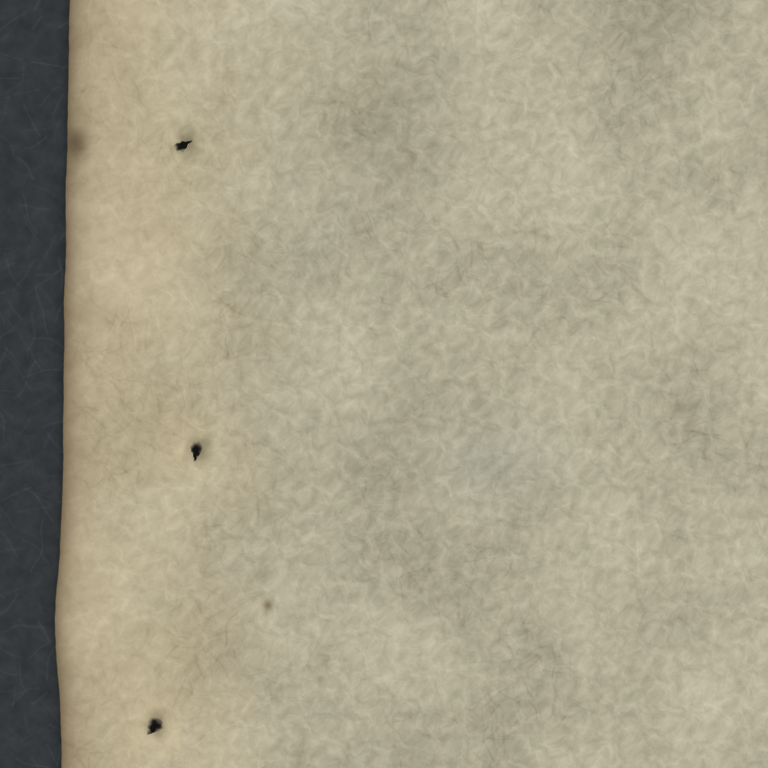
This texture is drawn by a Shadertoy shader. Its source:

```glsl
// Aged parchment sheet with a browned left edge and small holes, on dark fibrous board.
#define PAPER vec3(0.695, 0.672, 0.582)
#define WARM vec3(0.735, 0.682, 0.560)
#define BROWN vec3(0.400, 0.335, 0.250)
#define BOARD vec3(0.208, 0.224, 0.232)
#define INK vec3(0.085, 0.080, 0.075)
#define MOTTLE 0.085
#define GRAIN 0.095
#define FIBRE 0.035
#define EDGE_FALLOFF 0.016

float hash(vec2 p) {
    vec3 q = fract(p.xyx * vec3(0.1031, 0.1030, 0.0973));
    q += dot(q, q.yzx + 33.33);
    return fract((q.x + q.y) * q.z);
}

vec2 slope(vec2 cell) {
    float a = 6.2832 * hash(cell + 17.0);
    return vec2(cos(a), sin(a));
}

// Gradient noise, roughly -0.7 to 0.7
float noise(vec2 p) {
    vec2 i = floor(p), f = fract(p);
    vec2 u = f * f * f * (f * (f * 6.0 - 15.0) + 10.0);
    vec2 e = vec2(0.0, 1.0);
    float low = mix(dot(slope(i), f), dot(slope(i + e.yx), f - e.yx), u.x);
    float high = mix(dot(slope(i + e), f - e), dot(slope(i + 1.0), f - 1.0), u.x);
    return mix(low, high, u.y);
}

float fbm(vec2 p, int octaves) {
    float sum = 0.0, amp = 0.5;
    for (int k = 0; k < octaves; k++) {
        sum += amp * noise(p);
        p = mat2(1.6, 1.2, -1.2, 1.6) * p + 7.3;
        amp *= 0.58;
    }
    return sum * 1.5;
}

// Short bent hairs, one per grid cell, summed over shifted layers
float hairs(vec2 uv, float density, float width) {
    float sum = 0.0;
    for (int layer = 0; layer < 3; layer++) {
        vec2 p = uv * density + 13.7 * float(layer);
        p += 0.35 * vec2(noise(p * 0.9), noise(p * 0.9 + 31.0));
        for (int k = 0; k < 9; k++) {
            vec2 cell = floor(p) + vec2(k % 3, k / 3) - 1.0;
            vec2 root = cell + vec2(hash(cell), hash(cell + 51.0));
            vec2 dir = slope(cell + 83.0), q = p - root;
            float reach = 0.25 + 0.5 * hash(cell + 7.0);
            float d = length(q - dir * clamp(dot(q, dir), -reach, reach));
            sum += hash(cell + 29.0) * exp(-d * d / (width * width));
        }
    }
    return sum;
}

// Soft round stain, 1 at its centre
float spot(vec2 p, vec2 centre, vec2 radius) {
    vec2 q = (p - centre) / radius;
    return exp(-dot(q, q));
}

// Tapered tear with a grey-brown rim and a pale surround
void pierce(inout vec3 col, vec2 p, vec2 centre, float angle, vec2 size) {
    vec2 q = p - centre;
    float rim = spot(q + 0.005 * noise(p * 90.0), vec2(0.004, 0.003), vec2(0.014, 0.017));
    col += 0.04 * vec3(1.0, 0.9, 0.55) * spot(q, vec2(0.0), vec2(0.034));
    col = mix(col, BROWN * vec3(0.95, 1.05, 1.1), 0.58 * rim);
    q = mat2(cos(angle), -sin(angle), sin(angle), cos(angle)) * q;
    q += 0.004 * vec2(noise(p * 150.0), noise(p * 150.0 + 9.0));
    q.y /= max(0.25, 1.0 - 0.6 * q.x / size.x);
    col = mix(col, INK, 1.0 - smoothstep(0.55, 1.25, length(q / size)));
}

float sheetEdge(float y) {
    float bulge = (y - 0.19) / 0.09;
    return 0.080 + 0.011 * y * y - 0.009 * exp(-bulge * bulge)
        + 0.002 * noise(vec2(y * 14.0, 3.0)) + 0.0008 * noise(vec2(y * 70.0, 8.0));
}

vec3 parchment(vec2 p, float inset) {
    // Warm margin fading into cooler grey
    float margin = 1.0 - smoothstep(0.04, 0.36, inset + 0.16 * fbm(p * 5.0, 3));
    vec3 col = mix(PAPER, WARM, 0.9 * margin);

    // Clouds, broad stains and felted grain
    float clouds = fbm(p * 5.5 + 4.0, 5);
    float grain = fbm(p * 65.0 + 0.7 * noise(p * 40.0), 3);
    float shade = MOTTLE * clouds + GRAIN * grain * (1.0 - 0.35 * margin);
    shade -= 0.055 * spot(p, vec2(0.51, 0.83), vec2(0.11, 0.09));
    shade -= 0.060 * spot(p, vec2(0.85, 1.0), vec2(0.07, 0.05));
    shade -= 0.035 * spot(p, vec2(0.52, 0.42), vec2(0.18, 0.12));
    shade -= 0.035 * spot(p, vec2(0.48, 0.0), vec2(0.10, 0.04));
    shade += 0.025 * spot(p, vec2(0.72, 0.65), vec2(0.17, 0.20));
    col += shade * vec3(1.0, 0.99, 0.94);
    col += vec3(-0.018, 0.0, 0.012) * spot(p, vec2(0.64, 0.40), vec2(0.06, 0.04));
    col -= FIBRE * hairs(p, 38.0, 0.06) * smoothstep(-0.3, 0.4, -clouds);
    col += 0.5 * FIBRE * hairs(p + 5.0, 45.0, 0.05);

    // Browned border
    float ragged = inset * (1.0 + 0.5 * noise(vec2(p.x * 12.0, p.y * 28.0)));
    col = mix(col, BROWN, 0.78 * exp(-max(ragged, 0.0) / EDGE_FALLOFF));
    col = mix(col, BROWN * 0.8, 0.65 * spot(p, vec2(0.099, 0.814), vec2(0.013, 0.019)));

    // Flecks, then holes
    col = mix(col, BROWN, 0.65 * spot(p, vec2(0.349, 0.212), vec2(0.006)));
    col = mix(col, BROWN, 0.30 * spot(p, vec2(0.417, 0.115), vec2(0.005)));
    col = mix(col, BROWN, 0.25 * spot(p, vec2(0.538, 0.796), vec2(0.007)));
    col = mix(col, BROWN, 0.25 * spot(p, vec2(0.885, 0.469), vec2(0.009)));
    pierce(col, p, vec2(0.239, 0.811), 0.55, vec2(0.011, 0.0052));
    pierce(col, p, vec2(0.255, 0.411), -1.75, vec2(0.012, 0.0055));
    pierce(col, p, vec2(0.200, 0.053), -2.2, vec2(0.011, 0.0080));
    return col;
}

void mainImage(out vec4 fragColor, in vec2 fragCoord) {
    vec2 p = fragCoord / iResolution.y;
    float inset = p.x - sheetEdge(p.y), pixel = 1.0 / iResolution.y;
    vec3 board = BOARD + 0.04 * fbm(p * 45.0, 4) + 0.030 * hairs(p, 24.0, 0.035);
    board *= 1.0 - 0.25 * exp(-abs(inset) / 0.006);
    float cover = smoothstep(-pixel, pixel, inset);
    fragColor = vec4(mix(board, parchment(p, inset), cover), 1.0);
}
```
